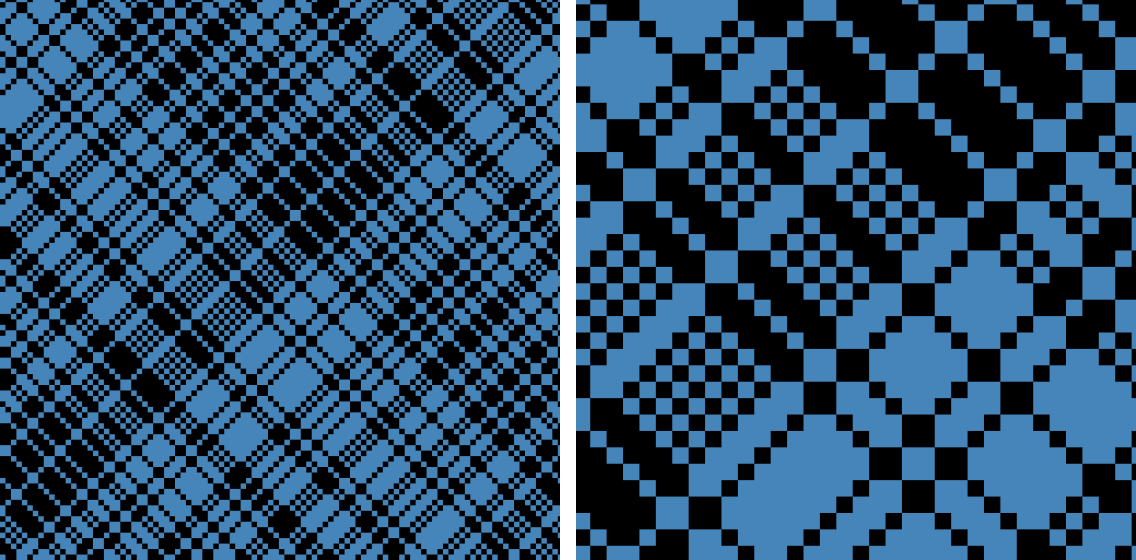
Left: the whole. Right: its middle third, enlarged.
Give the GLSL for this pattern, as a WebGL 1 fragment shader.

```glsl
precision highp float;
// Draws a blue and black plaid of small square cells, woven from two random sets of diagonals.

uniform vec2 u_resolution;

const vec3 BLUE = vec3(0.27, 0.52, 0.73);
const vec3 BLACK = vec3(0.0);

const float CELLS_ACROSS = 102.4;
const int LINE_COUNT = 51;         // diagonals in each family before it repeats
const float RISING_SHARE = 0.53;   // share of black lines in each family
const float FALLING_SHARE = 0.41;

float hash(float n, float seed) {
  return fract(sin(n * 12.9898 + seed * 78.233) * 43758.5453);
}

// 1 for a black line; ranking the hashes makes the black share exact.
float blackLine(float index, float share, float seed) {
  float count = float(LINE_COUNT);
  float own = hash(mod(index, count), seed);
  float rank = 0.0;
  for (int i = 0; i < LINE_COUNT; i++) {
    rank += 1.0 - step(own, hash(float(i), seed));
  }
  return 1.0 - step(share * count, rank + 0.5);
}

// Odd cells carry the rising diagonals, even cells the falling ones.
float cellInk(vec2 cell) {
  float sum = cell.x + cell.y;
  float difference = cell.x - cell.y;
  bool odd = mod(sum, 2.0) > 0.5;
  float index = floor((odd ? difference : sum) * 0.5 + 0.25);
  float share = odd ? RISING_SHARE : FALLING_SHARE;
  return blackLine(index, share, odd ? 3.0 : 8.0);
}

// Blends the four nearest cells over one pixel at their shared edges.
float smoothInk(vec2 p, float pixelsPerCell) {
  vec2 base = floor(p - 0.5);
  vec2 offset = p - 0.5 - base;
  vec2 w = clamp((offset - 0.5) * pixelsPerCell + 0.5, 0.0, 1.0);
  float lower = mix(cellInk(base), cellInk(base + vec2(1.0, 0.0)), w.x);
  float upper = mix(cellInk(base + vec2(0.0, 1.0)), cellInk(base + 1.0), w.x);
  return mix(lower, upper, w.y);
}

void main() {
  float pixelsPerCell = min(u_resolution.x, u_resolution.y) / CELLS_ACROSS;
  float ink = smoothInk(gl_FragCoord.xy / pixelsPerCell, pixelsPerCell);
  gl_FragColor = vec4(mix(BLUE, BLACK, ink), 1.0);
}
```
